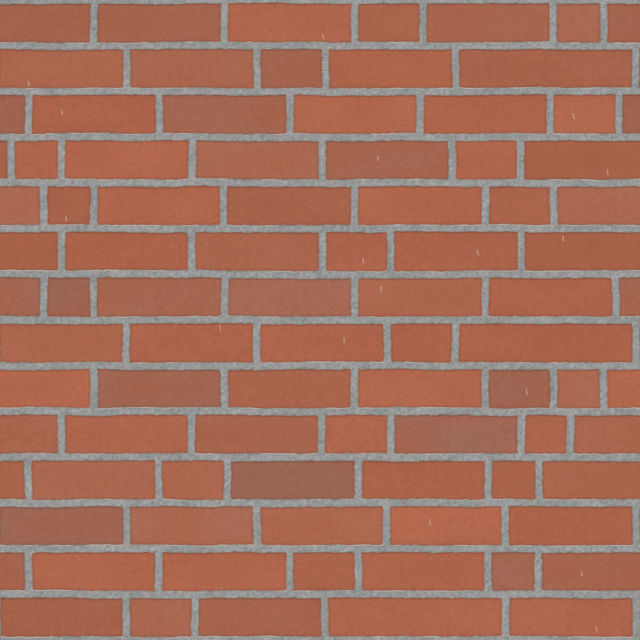
A WebGL 1 fragment shader for this texture:

```glsl
precision highp float;
uniform vec2 u_resolution;

#define ROWS 14.0
#define STRETCHER 0.2038
#define HEADER 0.1068
#define JOINT 0.0118
#define WOBBLE 0.0024
#define GRAIN 0.13
#define MERGE_CHANCE 0.35
#define BRICK vec3(0.685, 0.398, 0.297)
#define BRICK_DULL vec3(0.61, 0.41, 0.345)
#define MORTAR vec3(0.55, 0.56, 0.555)
#define MORTAR_LIGHT vec3(0.64, 0.64, 0.635)
#define LIME vec3(0.76, 0.73, 0.71)

float hash(vec2 p) {
  return fract(sin(dot(p, vec2(127.1, 311.7))) * 43758.5453);
}

// Value noise that wraps after n cells
float noise(vec2 uv, vec2 n) {
  vec2 p = uv * n;
  vec2 i = floor(p);
  vec2 f = fract(p);
  f = f * f * (3.0 - 2.0 * f);
  vec2 a = mod(i, n);
  vec2 b = mod(i + 1.0, n);
  return mix(mix(hash(a), hash(vec2(b.x, a.y)), f.x),
             mix(hash(vec2(a.x, b.y)), hash(b), f.x), f.y);
}

// Where a course begins: quarter-bond steps that drift up the wall
float courseStart(float row) {
  float drift = 1.5 + 1.5 * cos(6.28318 * (row - 8.5) / ROWS);
  float steps = mod(row, 2.0) + 2.0 * floor(drift + hash(vec2(row, 3.7)));
  return 0.79 + 0.25 * STRETCHER * steps;
}

// Left end, length and slot of the brick at x: four stretchers, a header
// and a closer, the closer sometimes joined to its neighbour
vec3 findBrick(float x, float row) {
  float headerSlot = 2.0 + floor(3.0 * hash(vec2(row, 9.2)));
  float closer = 1.0 - 4.0 * STRETCHER - HEADER;
  float merged = step(hash(vec2(row, 5.4)), MERGE_CHANCE);
  vec3 brick = vec3(0.0);
  float left = 0.0;
  for (int i = 0; i < 6; i++) {
    float slot = float(i);
    float len = STRETCHER;
    if (slot == headerSlot) len = HEADER;
    if (i == 4) len += merged * closer;
    if (i == 5) len = (1.0 - merged) * closer;
    if (x >= left && len > 0.0) brick = vec3(left, len, slot);
    left += len;
  }
  return brick;
}

float roundedBox(vec2 p, vec2 halfSize, float radius) {
  vec2 q = abs(p) - halfSize + radius;
  return length(max(q, 0.0)) + min(max(q.x, q.y), 0.0) - radius;
}

void main() {
  vec2 uv = gl_FragCoord.xy / u_resolution;
  float aa = 1.0 / min(u_resolution.x, u_resolution.y);

  // Uneven edges
  vec2 bend = vec2(noise(uv, vec2(23.0)), noise(uv + 0.37, vec2(19.0))) - 0.5;
  vec2 rough = vec2(noise(uv, vec2(130.0)), noise(uv + 0.61, vec2(130.0))) - 0.5;
  vec2 wall = uv + WOBBLE * (bend + 0.7 * rough);

  // Layout
  float row = mod(floor(wall.y * ROWS), ROWS);
  float x = fract(wall.x - courseStart(row));
  vec3 brick = findBrick(x, row);
  vec2 id = vec2(brick.z, row);
  vec2 p = vec2(x - brick.x - 0.5 * brick.y, (fract(wall.y * ROWS) - 0.5) / ROWS);
  float joint = JOINT * (0.94 + 0.12 * hash(id + 17.0));
  vec2 halfSize = 0.5 * (vec2(brick.y, 1.0 / ROWS) - joint);
  float d = roundedBox(p, halfSize, 0.002);

  // Shared surface noise
  float fine = noise(uv, vec2(420.0)) - 0.5;
  float medium = noise(uv, vec2(210.0)) - 0.5;
  float relief = noise(uv, vec2(170.0)) - noise(uv + vec2(-0.002, 0.002), vec2(170.0));
  float cloud = noise(uv, vec2(14.0, 28.0));

  // Fired clay, tinted brick by brick
  float dull = 0.75 * pow(hash(id + 31.0), 3.0) * (0.5 + cloud);
  vec3 clay = mix(BRICK, BRICK_DULL, clamp(dull, 0.0, 1.0));
  clay *= 0.96 + 0.06 * hash(id + 53.0) + 0.04 * (cloud - 0.5);
  clay *= 1.0 + GRAIN * (0.35 * fine + 0.25 * medium + 0.22 * relief);
  float rim = smoothstep(-0.0045, 0.0, d);
  float topSide = smoothstep(-0.004, 0.0, p.y - halfSize.y);
  clay *= 1.0 - rim * (0.09 + 0.09 * topSide);

  // Occasional pale nick
  vec2 nickPos = (vec2(hash(id + 71.0), hash(id + 83.0)) - 0.5) * 1.5 * halfSize;
  vec2 nick = abs(p - nickPos + vec2(0.15 * (p.y - nickPos.y), 0.0));
  float nickMask = (1.0 - smoothstep(0.0004, 0.0004 + aa, nick.x))
                 * (1.0 - smoothstep(0.003, 0.006, nick.y));
  clay = mix(clay, LIME, 0.5 * nickMask * step(hash(id + 97.0), 0.14));

  // Sandy mortar with lime along the lower brick edges
  float sand = 0.45 + 0.5 * (noise(uv, vec2(48.0)) - 0.5) + 0.6 * medium;
  vec3 mortar = mix(MORTAR, MORTAR_LIGHT, clamp(sand, 0.0, 1.0));
  mortar *= 1.0 + GRAIN * (1.1 * fine + 0.7 * relief);
  mortar *= 0.94 + 0.06 * smoothstep(0.0, 0.003, d);
  float under = smoothstep(0.0, 0.001, -p.y - halfSize.y + 0.001);
  float lime = under * (1.0 - smoothstep(0.0008, 0.0028, d));
  lime *= smoothstep(0.3, 0.75, noise(uv + 0.23, vec2(40.0, 28.0)));
  mortar = mix(mortar, LIME, 0.65 * lime);

  gl_FragColor = vec4(mix(clay, mortar, smoothstep(-aa, aa, d)), 1.0);
}
```
